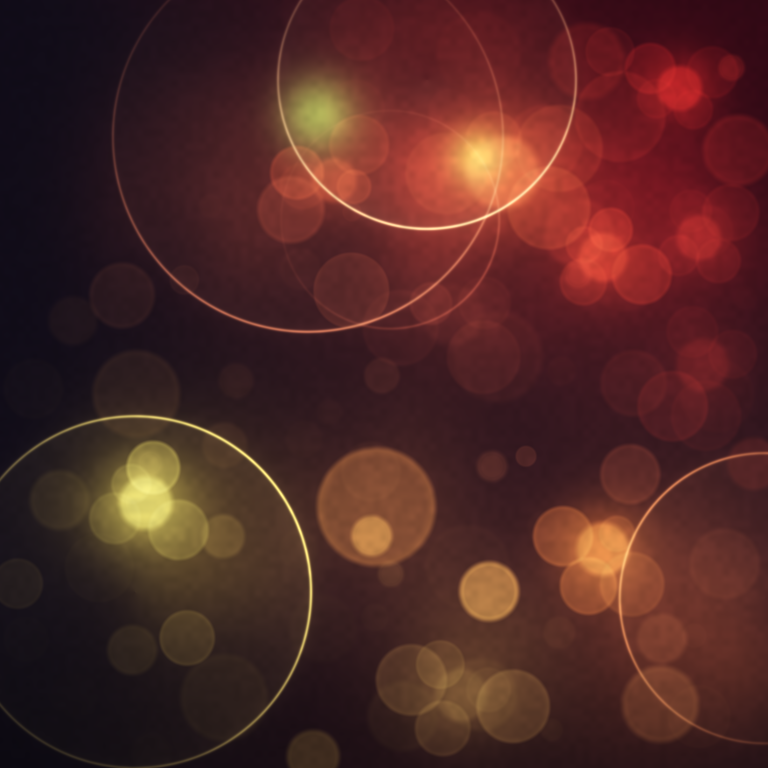
Write a three.js fragment shader that draws this background.

```glsl
// Dark bokeh backdrop: red, orange and olive lights out of focus.
// Blurred glows, clusters and scattered translucent discs are screened over
// a dark gradient, then large thin rings lit from one side are laid on top.
varying vec2 vUv;

vec2 hash2(vec2 p) {
  vec3 q = fract(p.xyx * vec3(0.1031, 0.1030, 0.0973) * 37.0);
  q += dot(q, q.yzx + 33.33);
  return fract((q.xx + q.yz) * q.zy);
}

float noise(vec2 p) {
  vec2 i = floor(p), f = fract(p);
  f = f * f * (3.0 - 2.0 * f);
  float low = mix(hash2(i).x, hash2(i + vec2(1, 0)).x, f.x);
  float high = mix(hash2(i + vec2(0, 1)).x, hash2(i + vec2(1, 1)).x, f.x);
  return mix(low, high, f.y);
}

void screen(inout vec3 c, vec3 light) {
  c += clamp(light, 0.0, 1.0) * (1.0 - c);
}

// Olive at lower left, orange across the diagonal, red at upper right
vec3 tintAt(vec2 p) {
  float warmth = dot(p, vec2(0.6, 0.9));
  vec3 tint = mix(vec3(0.68, 0.57, 0.20), vec3(0.82, 0.42, 0.22), smoothstep(0.38, 0.72, warmth));
  return mix(tint, vec3(0.88, 0.20, 0.12), smoothstep(0.72, 1.05, warmth));
}

float glow(vec2 p, vec2 centre, float radius) {
  vec2 d = (p - centre) / radius;
  return exp(-dot(d, d));
}

// Translucent disc with a slightly brighter rim
float disc(vec2 p, vec2 centre, float radius, float blur) {
  float d = distance(p, centre);
  float rim = smoothstep(0.8, 1.0, d / radius);
  return (0.8 + 0.3 * rim) * (1.0 - smoothstep(radius - blur, radius + blur, d));
}

// Hot core with smaller discs gathered round it
void cluster(inout vec3 c, vec2 p, vec2 centre, float size, vec3 colour, float heat) {
  screen(c, colour * heat * 0.6 * glow(p, centre, size * 0.9));
  screen(c, colour * heat * 0.8 * disc(p, centre, size * 0.5, size * 0.12));
  for (int i = 0; i < 4; i++) {
    vec2 h = hash2(centre * 19.0 + float(i) * 1.7);
    float angle = 1.57 * float(i) + 1.5 * h.x;
    vec2 at = centre + size * (0.4 + 0.7 * h.y) * vec2(cos(angle), sin(angle));
    float power = (0.10 + 0.28 * h.x * h.x) * (0.5 + 0.7 * heat);
    screen(c, colour * power * disc(p, at, size * (0.35 + 0.4 * h.y), 0.003));
  }
}

// Thin circle, brightest towards the lit side, with a faint filling
void ring(inout vec3 c, vec2 p, vec2 centre, float radius, vec2 lit, vec3 colour, float power) {
  vec2 q = p - centre;
  float d = length(q);
  float side = 0.5 + 0.5 * dot(q / max(d, 0.001), normalize(lit));
  float line = exp(-pow((d - radius) / 0.0021, 2.0));
  float halo = 0.08 * exp(-abs(d - radius) / 0.010);
  float fill = 0.07 * (1.0 - smoothstep(radius - 0.002, radius + 0.002, d));
  screen(c, colour * power * (line + halo) * (0.16 + 0.84 * side * side));
  screen(c, colour * power * fill * (0.3 + 0.7 * side));
}

void main() {
  vec2 p = vUv;

  // Dark ground: navy at left, plum in the middle, wine at upper right
  vec3 c = mix(vec3(0.065, 0.045, 0.10), vec3(0.19, 0.09, 0.125), smoothstep(0.0, 0.6, p.x));
  c = mix(c, vec3(0.20, 0.03, 0.085), smoothstep(0.9, 1.45, dot(p, vec2(0.6, 0.9))));
  c *= 0.7 + 0.3 * smoothstep(0.0, 0.3, p.y);

  // Wide blurred light
  float haze = 0.55 + 0.8 * noise(p * 9.0);
  screen(c, haze * vec3(0.42, 0.10, 0.06) * glow(p, vec2(0.57, 0.80), 0.17));
  screen(c, haze * vec3(0.19, 0.07, 0.04) * glow(p, vec2(0.29, 0.75), 0.14));
  screen(c, haze * vec3(0.26, 0.03, 0.03) * glow(p, vec2(0.82, 0.70), 0.17));
  screen(c, haze * vec3(0.21, 0.17, 0.04) * glow(p, vec2(0.24, 0.33), 0.14));
  screen(c, haze * vec3(0.15, 0.09, 0.04) * glow(p, vec2(0.48, 0.32), 0.14));
  screen(c, haze * vec3(0.33, 0.15, 0.07) * glow(p, vec2(0.88, 0.20), 0.15));
  screen(c, haze * vec3(0.20, 0.14, 0.06) * glow(p, vec2(0.63, 0.14), 0.11));

  // Scattered discs on a jittered grid, fading in the dark corners
  for (int j = 0; j < 9; j++) {
    for (int i = 0; i < 9; i++) {
      vec2 cell = vec2(i, j);
      vec2 h = hash2(cell + 5.3), k = hash2(cell + 41.7);
      vec2 at = (cell + 0.1 + 0.8 * h) / 9.0;
      float radius = mix(0.012, 0.060, k.x);
      float power = 0.03 + 0.27 * k.y * k.y * k.y;
      power *= smoothstep(0.28, 0.55, distance(at, vec2(0, 1))) * smoothstep(0.0, 0.35, length(at));
      screen(c, tintAt(at) * power * disc(p, at, radius, mix(0.002, 0.007, h.x)));
    }
  }

  // Bright clusters
  cluster(c, p, vec2(0.655, 0.775), 0.090, vec3(1.0, 0.35, 0.15), 0.80);
  screen(c, vec3(0.85, 0.62, 0.18) * glow(p, vec2(0.622, 0.795), 0.035));
  screen(c, vec3(0.46, 0.60, 0.22) * glow(p, vec2(0.415, 0.850), 0.048));
  cluster(c, p, vec2(0.435, 0.765), 0.055, vec3(0.90, 0.27, 0.12), 0.50);
  cluster(c, p, vec2(0.590, 0.590), 0.075, vec3(0.78, 0.28, 0.17), 0.12);
  cluster(c, p, vec2(0.785, 0.665), 0.060, vec3(1.0, 0.23, 0.11), 0.60);
  cluster(c, p, vec2(0.885, 0.885), 0.055, vec3(0.95, 0.15, 0.10), 0.60);
  cluster(c, p, vec2(0.910, 0.690), 0.055, vec3(0.88, 0.18, 0.11), 0.40);
  cluster(c, p, vec2(0.915, 0.525), 0.065, vec3(0.82, 0.16, 0.11), 0.25);
  cluster(c, p, vec2(0.190, 0.345), 0.065, vec3(0.92, 0.84, 0.30), 0.95);
  cluster(c, p, vec2(0.785, 0.285), 0.065, vec3(1.0, 0.48, 0.17), 0.90);
  cluster(c, p, vec2(0.600, 0.095), 0.065, vec3(0.80, 0.60, 0.26), 0.25);
  screen(c, vec3(0.34, 0.20, 0.08) * disc(p, vec2(0.490, 0.340), 0.077, 0.005));
  screen(c, vec3(0.60, 0.38, 0.14) * disc(p, vec2(0.484, 0.302), 0.025, 0.006));
  screen(c, vec3(0.62, 0.42, 0.17) * disc(p, vec2(0.637, 0.230), 0.038, 0.005));

  // Large rings
  ring(c, p, vec2(0.556, 0.896), 0.194, vec2(0.1, -1.0), vec3(1.0, 0.75, 0.50), 1.0);
  ring(c, p, vec2(0.401, 0.822), 0.254, vec2(0.1, -1.0), vec3(0.90, 0.50, 0.32), 0.70);
  ring(c, p, vec2(0.508, 0.714), 0.142, vec2(0.8, -0.5), vec3(0.80, 0.34, 0.22), 0.35);
  ring(c, p, vec2(0.176, 0.229), 0.229, vec2(0.8, 0.6), vec3(0.98, 0.88, 0.42), 0.95);
  ring(c, p, vec2(0.996, 0.221), 0.189, vec2(-1.0, 0.5), vec3(0.92, 0.52, 0.28), 0.75);

  // Mild contrast curve and faint mottling
  c = mix(c, c * c * (3.0 - 2.0 * c), 0.25) + 0.012;
  c *= 0.95 + 0.10 * noise(p * 110.0);
  gl_FragColor = vec4(c, 1.0);
}
```
